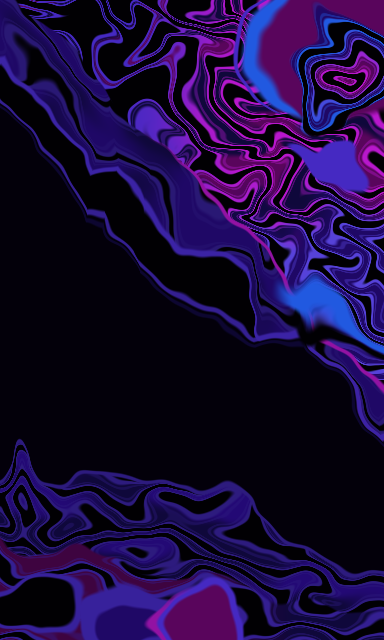
This background is drawn by a WebGL 1 fragment shader. Its source:

```glsl
precision highp float;
// Marbled ink: a dark diagonal void between an upper and a lower band of paint.
// Edge profiles place the bands; warped gradient noise folds their strata,
// and soft ellipses add the larger pools of plum, blue and black.

uniform vec2 u_resolution;

const float ASPECT = 0.6016;
const float COARSE_WARP = 0.034;
const float FINE_WARP = 0.011;
const float CURL = 0.065;
const float SOFT = 0.003;
const vec3 BLACK = vec3(0.003, 0.0, 0.012);
const vec3 INK = vec3(0.01, 0.0, 0.04);
const vec3 NIGHT = vec3(0.06, 0.03, 0.23);
const vec3 INDIGO = vec3(0.12, 0.03, 0.40);
const vec3 VIOLET = vec3(0.27, 0.16, 0.76);
const vec3 PLUM = vec3(0.35, 0.02, 0.36);
const vec3 AZURE = vec3(0.13, 0.35, 0.88);
const vec3 MAGENTA = vec3(0.72, 0.09, 0.80);

vec2 gradientAt(vec2 cell) {
  float h = fract(sin(dot(cell, vec2(127.1, 311.7))) * 43758.5);
  return vec2(cos(6.2832 * h), sin(6.2832 * h));
}

float noise(vec2 p) {
  vec2 i = floor(p), f = fract(p);
  vec2 u = f * f * f * (f * (f * 6.0 - 15.0) + 10.0);
  vec2 e = vec2(1.0, 0.0);
  float low = mix(dot(gradientAt(i), f), dot(gradientAt(i + e), f - e), u.x);
  float high = mix(dot(gradientAt(i + e.yx), f - e.yx),
                   dot(gradientAt(i + 1.0), f - 1.0), u.x);
  return mix(low, high, u.y);
}

vec2 warp(vec2 p) { return vec2(noise(p), noise(p + vec2(31.4, 17.2))); }

float ramp(float a, float b, float x) { return clamp((x - a) / (b - a), 0.0, 1.0); }

float bump(float x, float center, float width) {
  float t = (x - center) / width;
  return exp(-t * t);
}

float ribbon(float d, float width) { return 1.0 - smoothstep(0.3 * width, width, abs(d)); }

float inside(float d) { return smoothstep(-SOFT, SOFT, d); }

// Positive inside an ellipse, roughly in canvas units.
float pool(vec2 p, vec2 center, vec2 radius) {
  return (1.0 - length((p - center) / radius)) * min(radius.x, radius.y);
}

// Repeating black and filled layers with a bright rim and a faint inner line.
vec3 strata(float v, float cover, vec3 fill, vec3 rim) {
  float t = 2.0 * abs(fract(v) - 0.5);
  float edge = 1.0 - cover;
  vec3 c = mix(BLACK, fill, smoothstep(edge - 0.06, edge + 0.06, t));
  c = mix(c, rim, ribbon(t - edge, 0.17));
  return mix(c, rim, 0.4 * ribbon(t - edge - 0.27, 0.09));
}

float upperEdge(float x) {
  return 0.876 - 0.214 * ramp(0.0, 0.143, x) - 0.067 * ramp(0.18, 0.22, x)
       - 0.115 * ramp(0.215, 0.39, x) - 0.16 * ramp(0.49, 0.6, x);
}

float lowerEdge(float x) {
  return 0.25 - 0.15 * smoothstep(0.27, 0.6, x)
       + 0.055 * bump(x, 0.04, 0.022) - 0.022 * bump(x, 0.105, 0.03);
}

vec3 upperBand(vec3 c, vec2 q) {
  float d = q.y - upperEdge(q.x);
  float channel = 0.072 * (1.0 - smoothstep(0.37, 0.4, q.x)) * mix(0.6, 1.0, ramp(0.0, 0.06, q.x));
  float spine = q.y - 1.045 + 1.1 * q.x;
  vec2 flow = vec2(0.67 * q.x - 0.74 * q.y, 0.74 * q.x + 0.67 * q.y);
  float grain = noise(flow * vec2(6.0, 17.0));

  // Black channel, rims and indigo body
  c = mix(c, BLACK, inside(d));
  vec3 fill = mix(NIGHT, INDIGO, smoothstep(-0.25, 0.2, grain + 0.1));
  vec3 body = strata(13.0 * (d - channel) + 1.3 * grain, 0.74, fill, VIOLET * 0.6);
  c = mix(c, body, inside(d - channel));
  c = mix(c, NIGHT, 0.8 * ribbon(d + 0.012, 0.005));
  c = mix(c, mix(VIOLET * 0.75, MAGENTA * 0.8, ramp(0.42, 0.52, q.x)), ribbon(d, 0.006));
  c = mix(c, VIOLET * 0.85, ribbon(d - channel, 0.008));

  // Folded magenta and blue swirls
  vec2 curl = q + CURL * warp(flow * vec2(8.0, 15.0));
  float fold = 15.0 * (curl.y + 0.85 * curl.x) + 1.8 * noise(curl * vec2(9.0, 17.0));
  float cool = smoothstep(0.72, 0.58, q.y + 0.15 * grain);
  float busy = smoothstep(0.2, 0.38, q.x);
  vec3 swirlRim = mix(mix(VIOLET, MAGENTA, busy), AZURE, 0.65 * cool);
  vec3 swirlFill = mix(mix(NIGHT, PLUM, smoothstep(0.0, 0.25, noise(curl * 13.0))), INDIGO, cool);
  c = mix(c, strata(fold, mix(0.22, 0.56, busy), swirlFill, swirlRim), inside(spine));
  c = mix(c, MAGENTA * 0.8, ribbon(spine, 0.007) * smoothstep(0.22, 0.3, q.x) * inside(d));

  // Blue pools along the right
  float lake = pool(curl, vec2(0.51, 0.745), vec2(0.055, 0.03));
  float streak = curl.y - 0.55 + 0.45 * (curl.x - 0.45);
  c = mix(c, VIOLET, inside(lake));
  c = mix(c, AZURE, ribbon(streak, 0.022) * smoothstep(0.42, 0.46, q.x));
  c = mix(c, BLACK, ribbon(streak + 0.03, 0.018) * smoothstep(0.43, 0.48, q.x));

  // Plum corner, its blue vein and the ringed loop
  float away = q.y - 0.925;
  float vein = q.x - 0.372 - 9.0 * away * away;
  float corner = smoothstep(0.82, 0.835, q.y);
  c = mix(c, PLUM, inside(vein) * corner);
  c = mix(c, AZURE, ribbon(vein - 0.012, 0.024) * corner);
  c = mix(c, VIOLET, ribbon(vein + 0.018, 0.006) * corner);
  float loop = pool(curl, vec2(0.535, 0.88), vec2(0.085, 0.085));
  vec3 rings = strata(34.0 * loop + 0.8 * grain, 0.45, mix(INDIGO, PLUM, ramp(0.03, 0.06, loop)), mix(AZURE, MAGENTA, ramp(0.02, 0.06, loop)));
  return mix(c, rings, inside(loop));
}

vec3 lowerBand(vec3 c, vec2 q) {
  float d = lowerEdge(q.x) - q.y;
  float grain = noise(q * vec2(7.0, 20.0) + 5.0);
  vec3 fill = mix(NIGHT, INDIGO * 1.15, smoothstep(-0.2, 0.25, grain));
  c = mix(c, strata(24.0 * d + 1.8 * grain, 0.5, fill, VIOLET * 0.65), inside(d));
  c = mix(c, VIOLET * 0.65, ribbon(d, 0.005));

  // Warm floor with blue, plum and black pools
  float depth = 0.155 - 0.2 * q.x - q.y;
  vec3 warm = mix(PLUM * 0.7, NIGHT, ramp(0.3, 0.46, q.x));
  c = mix(c, strata(15.0 * depth + 1.5 * grain, 0.6, warm, VIOLET * 0.75), inside(depth));
  float blue = pool(q, vec2(0.21, 0.025), vec2(0.075, 0.065));
  float plum = pool(q, vec2(0.315, 0.02), vec2(0.075, 0.062));
  float hollow = pool(q, vec2(0.055, 0.055), vec2(0.085, 0.045));
  c = mix(c, mix(VIOLET * 0.8, INDIGO, inside(blue - 0.025)), inside(blue));
  c = mix(c, mix(VIOLET, PLUM, inside(plum - 0.012)), inside(plum));
  c = mix(c, BLACK, inside(hollow));
  c = mix(c, VIOLET * 0.8, ribbon(hollow, 0.005));
  return mix(c, MAGENTA * 0.8, ribbon(plum, 0.006) * smoothstep(0.3, 0.24, q.x));
}

void main() {
  vec2 p = gl_FragCoord.xy / u_resolution * vec2(ASPECT, 1.0);
  vec2 q = p + COARSE_WARP * warp(p * 9.0) + FINE_WARP * warp(p * 23.0);
  vec3 color = upperBand(INK, q);
  gl_FragColor = vec4(lowerBand(color, q), 1.0);
}
```
